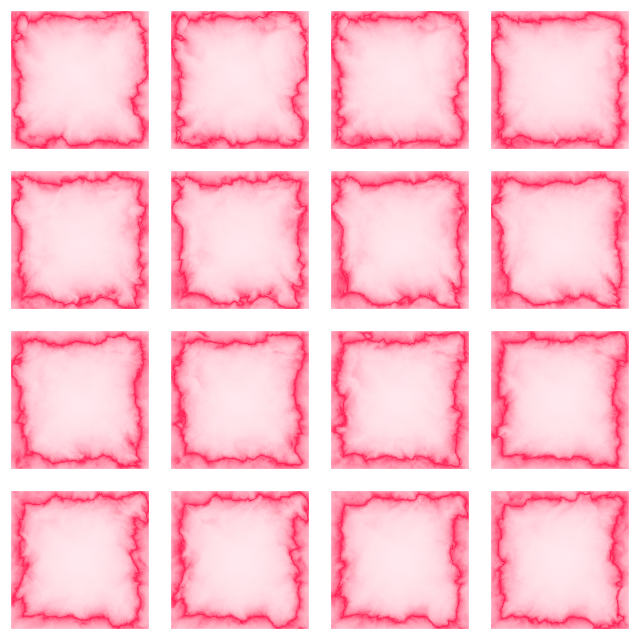
Reproduce this pattern procedurally as a Shadertoy shader.

```glsl
const float REPEATS = 4.0;
const float TILE_HALF = 0.43;      // in units of one cell
const float CORNER_RADIUS = 0.07;
const vec3 PAPER = vec3(1.0);
const vec3 INK = vec3(1.0, 0.13, 0.33);

float hash(vec3 p) {
    p = fract(p * vec3(0.1031, 0.1030, 0.0973));
    p += dot(p, p.yzx + 33.33);
    return fract((p.x + p.y) * p.z);
}

float valueNoise(vec3 p) {
    vec3 i = floor(p);
    vec3 f = fract(p);
    f = f * f * f * (f * (f * 6.0 - 15.0) + 10.0);
    vec2 e = vec2(0.0, 1.0);
    vec4 near = vec4(hash(i), hash(i + e.yxx), hash(i + e.xyx), hash(i + e.yyx));
    vec4 far = vec4(hash(i + e.xxy), hash(i + e.yxy), hash(i + e.xyy), hash(i + e.yyy));
    vec4 slice = mix(near, far, f.z);
    vec2 row = mix(slice.xz, slice.yw, f.x);
    return mix(row.x, row.y, f.y);
}

// Fractal noise centred on zero
float fbm(vec3 p) {
    float sum = 0.0;
    float amplitude = 0.5;
    for (int octave = 0; octave < 5; octave++) {
        sum += amplitude * (valueNoise(p) - 0.5);
        p = vec3(mat2(1.6, 1.2, -1.2, 1.6) * p.xy, p.z * 1.5) + 17.3;
        amplitude *= 0.5;
    }
    return sum;
}

float roundedBox(vec2 p, float halfSize, float radius) {
    vec2 q = abs(p) - halfSize + radius;
    return length(max(q, 0.0)) + min(max(q.x, q.y), 0.0) - radius;
}

// Ragged signed depth: zero along the burning line, positive inside it
float raggedDepth(vec2 p, float phase) {
    vec3 base = vec3(p * 5.0 + 20.0, phase);
    vec2 warp = vec2(fbm(base), fbm(base + vec3(31.0, 47.0, 5.0)));
    float ripple = fbm(vec3(p * 7.0 + 60.0 + 2.2 * warp, phase + 9.0));
    float inset = -roundedBox(p, TILE_HALF, CORNER_RADIUS);
    return inset - 0.052 + 0.2 * ripple;
}

// Steep glow inwards, a broader one towards the tile edge
float glow(float depth) {
    float reach = depth > 0.0 ? 0.034 : 0.05;
    return pow(reach / (reach + abs(depth)), 1.3);
}

// Thin veins that die out towards the middle
float veins(vec2 p, float phase, float depth) {
    float ridge = abs(fbm(vec3(p * 6.0 + 90.0, phase + 3.0)));
    return exp(-ridge * 45.0) * exp(-abs(depth) * 11.0);
}

void mainImage(out vec4 fragColor, in vec2 fragCoord) {
    vec2 grid = fragCoord / iResolution.xy * REPEATS;
    vec2 cell = floor(grid);
    vec2 p = fract(grid) - 0.5;

    // The border drifts slowly from cell to cell in reading order
    float order = cell.x + REPEATS * (REPEATS - 1.0 - cell.y);
    float phase = order * 0.16;

    float depth = raggedDepth(p, phase);
    float strength = 0.07 + 0.93 * glow(depth);
    strength += 0.14 * veins(p, phase, depth) * (1.0 - strength);

    // Square tile on white gutters
    vec2 pixel = REPEATS / iResolution.xy;
    vec2 cover = smoothstep(-0.5 * pixel, 0.5 * pixel, TILE_HALF - abs(p));
    vec3 color = mix(PAPER, INK, clamp(strength, 0.0, 1.0) * cover.x * cover.y);
    fragColor = vec4(color, 1.0);
}
```
